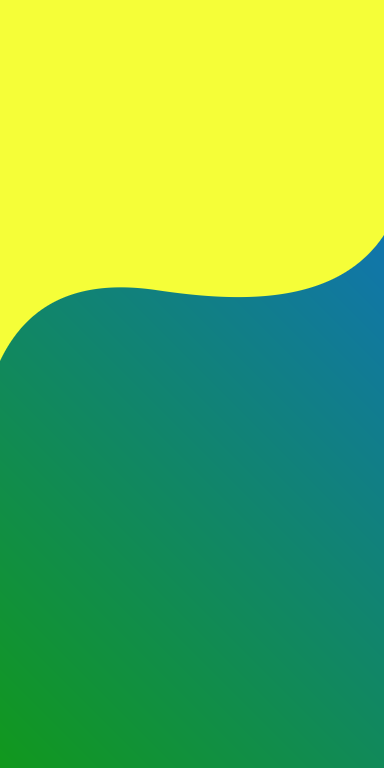
This background is drawn by a Shadertoy shader. Its source:

```glsl
// Flat yellow sky above a smooth wave filled with a diagonal green-to-blue gradient.

const vec3 YELLOW = vec3(0.962, 0.996, 0.220);
const vec3 GREEN  = vec3(0.065, 0.597, 0.112);
const vec3 BLUE   = vec3(0.065, 0.425, 0.820);

// Cubic Bezier point at parameter t
vec2 bezier(vec2 a, vec2 b, vec2 c, vec2 d, float t) {
    float s = 1.0 - t;
    return s * s * s * a + 3.0 * s * s * t * b + 3.0 * s * t * t * c + t * t * t * d;
}

// Cubic Bezier tangent at parameter t
vec2 bezierTangent(vec2 a, vec2 b, vec2 c, vec2 d, float t) {
    float s = 1.0 - t;
    return 3.0 * (s * s * (b - a) + 2.0 * s * t * (c - b) + t * t * (d - c));
}

// Signed distance estimate to a curve whose x rises with t; positive above it
float distanceAbove(vec2 p, vec2 a, vec2 b, vec2 c, vec2 d) {
    float low = 0.0;
    float high = 1.0;
    for (int i = 0; i < 18; i++) {
        float mid = 0.5 * (low + high);
        if (bezier(a, b, c, d, mid).x < p.x) low = mid;
        else high = mid;
    }
    float t = 0.5 * (low + high);
    vec2 tangent = normalize(bezierTangent(a, b, c, d, t));
    return (p.y - bezier(a, b, c, d, t).y) * tangent.x;
}

// Wave made of a left crest and a right trough
float waveDistance(vec2 p) {
    vec2 joint = vec2(0.404, 1.245);
    if (p.x < joint.x) {
        return distanceAbove(p, vec2(0.0, 1.060), vec2(0.078, 1.224),
                             vec2(0.221, 1.271), joint);
    }
    return distanceAbove(p, joint, vec2(0.599, 1.216),
                         vec2(0.872, 1.195), vec2(1.0, 1.388));
}

// Linear blend from the lower left to the upper right corner
vec3 diagonalGradient(vec2 p, vec3 start, vec3 end) {
    return mix(start, end, clamp((p.x + p.y) / 3.0, 0.0, 1.0));
}

void mainImage(out vec4 fragColor, in vec2 fragCoord) {
    // Canvas spans 1 wide by 2 high
    vec2 p = fragCoord / iResolution.xy * vec2(1.0, 2.0);
    float pixel = 1.0 / iResolution.x;

    // Wave below, sky above, with a one-pixel soft edge
    float sky = clamp(0.5 + waveDistance(p) / pixel, 0.0, 1.0);
    vec3 color = mix(diagonalGradient(p, GREEN, BLUE), YELLOW, sky);

    fragColor = vec4(color, 1.0);
}
```
